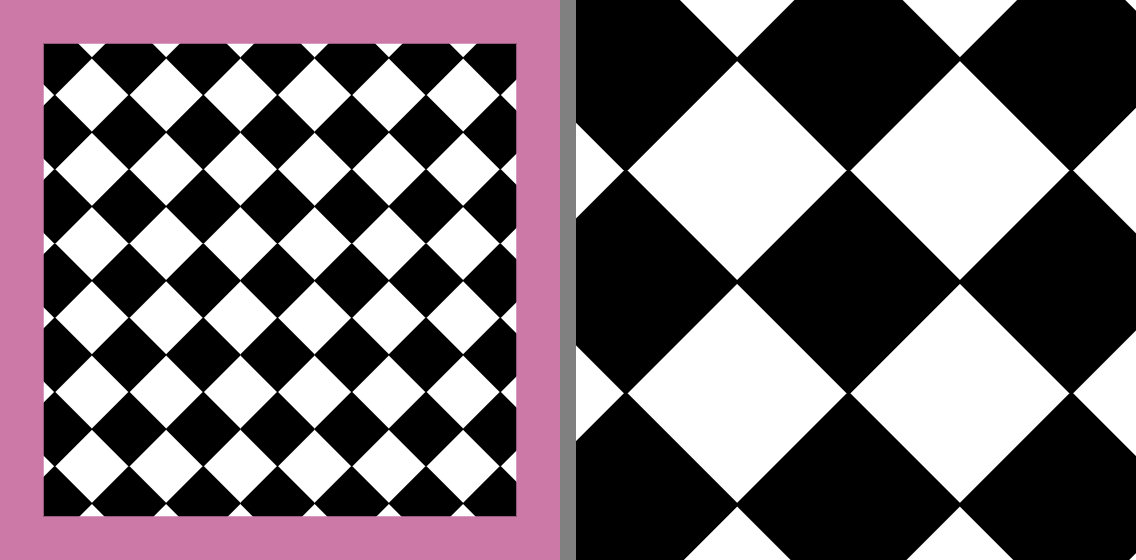
Left: the whole. Right: its middle third, enlarged.
Give the GLSL for this pattern, as a Shadertoy shader.

```glsl
// Harlequin grid of white diamonds on a black panel with a plain pink border.
#define BORDER 0.078125
#define PITCH 0.13258
#define ORIGIN vec2(0.1641, 0.1674)
#define GAP 0.0016
#define PINK vec3(0.800, 0.475, 0.655)
#define BLACK vec3(0.0)
#define WHITE vec3(1.0)

// Signed distance to a diamond with the given half diagonal.
float diamondDistance(vec2 p, float halfDiagonal) {
    return (abs(p.x) + abs(p.y) - halfDiagonal) * sqrt(0.5);
}

// Signed distance to a centred square.
float squareDistance(vec2 p, float halfSide) {
    vec2 d = abs(p) - halfSide;
    return max(d.x, d.y);
}

// Coverage of a shape, softened over one pixel.
float coverage(float dist, float pixel) {
    return clamp(0.5 - dist / pixel, 0.0, 1.0);
}

void mainImage(out vec4 fragColor, in vec2 fragCoord) {
    float pixel = 1.0 / min(iResolution.x, iResolution.y);
    vec2 uv = (fragCoord - 0.5 * iResolution.xy) * pixel + 0.5;

    // Repeated diamonds, inset to leave a thin black seam.
    vec2 cell = (fract((uv - ORIGIN) / PITCH + 0.5) - 0.5) * PITCH;
    float halfDiagonal = 0.5 * PITCH - sqrt(0.5) * GAP;
    float diamond = coverage(diamondDistance(cell, halfDiagonal), pixel);
    vec3 color = mix(BLACK, WHITE, diamond);

    // Border around the panel.
    float panel = coverage(squareDistance(uv - 0.5, 0.5 - BORDER), pixel);
    fragColor = vec4(mix(PINK, color, panel), 1.0);
}
```
